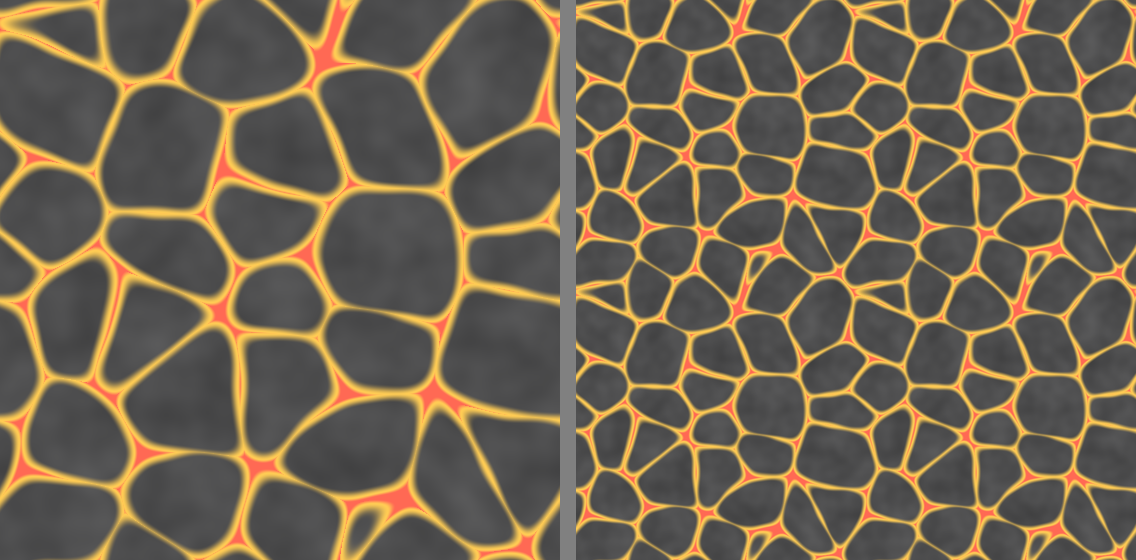
Left, the tile; right, the same tile 2 across and 2 down.
A WebGL 1 fragment shader for this texture:

```glsl
precision highp float;
// Tiling cracked rock: rounded dark grey plates with glowing yellow and red lava seams.

uniform vec2 u_resolution;

const vec2 PLATES = vec2(5.0, 6.0);      // plates across and up
const float JITTER = 0.84;               // scatter of the plate centres
const float SIZE_VARIATION = 0.007;      // spread of plate sizes, as squared distance
const float CORNER_ROUNDING = 0.0125;    // radius of the smooth minimum
const float WARP = 0.014;                // bending of the seams
const float SEAM_VARIATION = 0.013;      // seams swelling and fading
const float ROCK_EDGE = 0.0142;          // seam distance where the glow ends
const float YELLOW_EDGE = -0.0012;       // seam distance of full yellow
const float RED_START = -0.0006;
const float RED_FULL = -0.0068;
const float MOTTLE = 0.060;              // contrast of the rock surface

const vec3 ROCK = vec3(0.302, 0.302, 0.305);
const vec3 YELLOW = vec3(1.00, 0.80, 0.33);
const vec3 RED = vec3(1.00, 0.41, 0.33);

vec3 hash3(vec2 p) {
  vec3 q = fract(p.xyx * vec3(0.1031, 0.1030, 0.0973) + 0.137);
  q += dot(q, q.yxz + 33.33);
  return fract((q.xxy + q.yzz) * q.zyx);
}

// Gradient noise that wraps after a whole number of lattice steps
float gradient(vec2 lattice, vec2 offset, float period, float seed) {
  float angle = 6.28318 * hash3(mod(lattice, period) + seed).x;
  return dot(vec2(cos(angle), sin(angle)), offset);
}

float noise(vec2 uv, float period, float seed) {
  vec2 p = uv * period;
  vec2 i = floor(p);
  vec2 f = p - i;
  vec2 u = f * f * f * (f * (f * 6.0 - 15.0) + 10.0);
  vec2 e = vec2(1.0, 0.0);
  float low = mix(gradient(i, f, period, seed),
                  gradient(i + e.xy, f - e.xy, period, seed), u.x);
  float high = mix(gradient(i + e.yx, f - e.yx, period, seed),
                   gradient(i + e.xx, f - e.xx, period, seed), u.x);
  return mix(low, high, u.y);
}

// Offset to a plate centre (xy) and its size-weighted squared distance (z)
vec3 plate(vec2 uv, vec2 cell) {
  vec3 random = hash3(mod(cell, PLATES) + 17.0);
  vec2 away = (cell + 0.5 + JITTER * (random.xy - 0.5)) / PLATES - uv;
  return vec3(away, dot(away, away) + SIZE_VARIATION * (random.z - 0.5));
}

// Rounded distance to the nearest seam: zero on a seam, negative at junctions
float seamDistance(vec2 uv) {
  vec2 home = floor(uv * PLATES);
  vec3 nearest = vec3(0.0, 0.0, 9.0);
  for (int y = -2; y <= 2; y++) {
    for (int x = -2; x <= 2; x++) {
      vec3 candidate = plate(uv, home + vec2(float(x), float(y)));
      if (candidate.z < nearest.z) nearest = candidate;
    }
  }
  float closeness = 1e-9;
  for (int y = -2; y <= 2; y++) {
    for (int x = -2; x <= 2; x++) {
      vec3 other = plate(uv, home + vec2(float(x), float(y)));
      float spacing = length(other.xy - nearest.xy);
      if (spacing > 0.001) {
        float border = 0.5 * (other.z - nearest.z) / spacing;
        closeness += exp(-border / CORNER_ROUNDING);
      }
    }
  }
  return -CORNER_ROUNDING * log(closeness);
}

void main() {
  vec2 uv = gl_FragCoord.xy / u_resolution;

  // Seams: bent by noise, with varying width
  vec2 bend = vec2(noise(uv, 7.0, 41.0), noise(uv, 7.0, 73.0));
  float seam = seamDistance(uv + WARP * bend);
  seam += SEAM_VARIATION * noise(uv, 8.0, 109.0);

  // Rock surface: soft mottling in two scales
  float mottle = noise(uv, 9.0, 151.0) + 0.6 * noise(uv, 22.0, 197.0);
  vec3 color = ROCK + MOTTLE * mottle;

  // Glow: rock to yellow to red
  color = mix(color, YELLOW, 1.0 - smoothstep(YELLOW_EDGE, ROCK_EDGE, seam));
  color = mix(color, RED, 1.0 - smoothstep(RED_FULL, RED_START, seam));
  gl_FragColor = vec4(color, 1.0);
}
```
